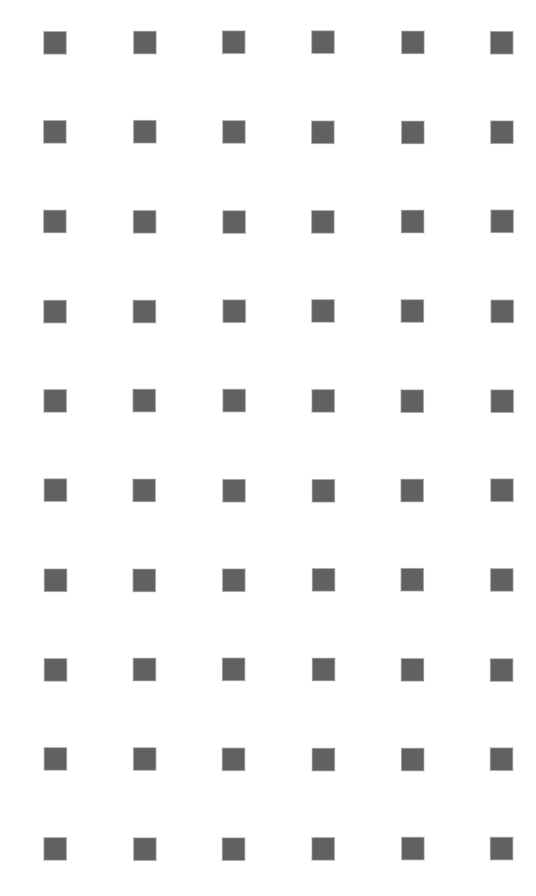
A Shadertoy shader for this pattern:

```glsl
// Grid of small charcoal squares on white, six across and ten down.
// Each repeat is a box distance function with a soft, faintly warm rim;
// wrapping sines nudge the squares by a fraction of their rim width.

const float TAU = 6.2831853;
const vec2 REPEATS = vec2(6.0, 10.0);
const vec2 CENTER = vec2(0.618, 0.526);   // square centre within a cell
const float HALF_SIDE = 0.126;            // in cell widths
const float RIM_WIDTH = 0.026;            // in cell widths
const float NUDGE = 0.004;

const vec3 PAPER = vec3(1.0);
const vec3 INK = vec3(0.38);
const vec3 RIM_TINT = vec3(0.0, 0.035, 0.035);

// Signed distance to an axis-aligned square, with sharp corners
float squareDistance(vec2 p, float halfSide) {
    vec2 d = abs(p) - halfSide;
    return max(d.x, d.y);
}

// Small placement variation, periodic over the whole grid
vec2 cellNudge(vec2 cell, vec2 repeats, float amount) {
    vec2 phase = TAU * cell / repeats;
    return amount * vec2(sin(2.0 * phase.x + phase.y),
                         sin(3.0 * phase.y - phase.x));
}

// Ink coverage from 0 to 1, given a distance and an edge width
float coverage(float dist, float width) {
    return 1.0 - smoothstep(-0.5 * width, 0.5 * width, dist);
}

// Blend paper to ink, warming only the half-covered rim
vec3 shade(float ink, vec3 paper, vec3 inkColor, vec3 tint) {
    float rim = 4.0 * ink * (1.0 - ink);
    return mix(paper, inkColor, ink) - tint * rim;
}

void mainImage(out vec4 fragColor, in vec2 fragCoord) {
    // Whole repeats across the canvas make every edge wrap
    vec2 grid = fragCoord / iResolution.xy * REPEATS;
    vec2 cell = floor(grid);
    vec2 p = fract(grid) - CENTER - cellNudge(cell, REPEATS, NUDGE);

    // Keep the rim at least one pixel wide on small canvases
    vec2 pixel = REPEATS / iResolution.xy;
    float width = max(RIM_WIDTH, max(pixel.x, pixel.y));
    float ink = coverage(squareDistance(p, HALF_SIDE), width);

    fragColor = vec4(shade(ink, PAPER, INK, RIM_TINT), 1.0);
}
```
